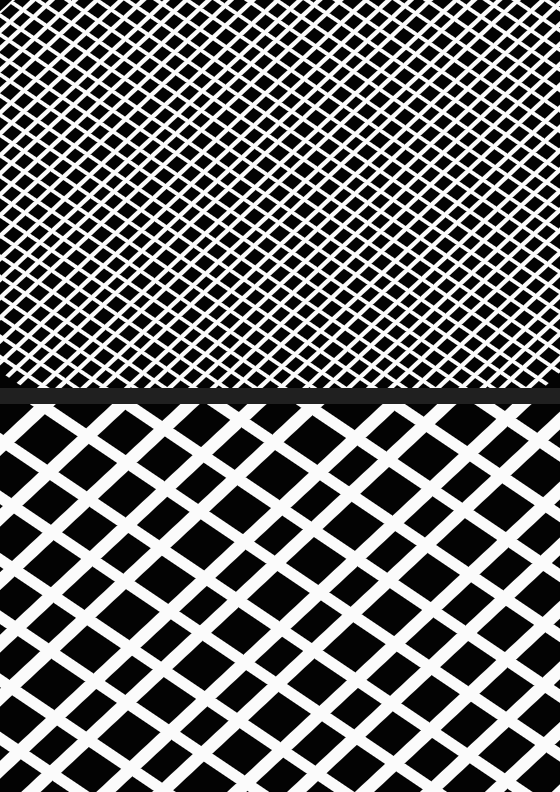
Top: the whole. Bottom: its middle third, enlarged.
A Shadertoy shader for this pattern:

```glsl
// Slanted lattice of white bars crossing on black, with slightly uneven spacing.

float hash(float n) {
    return fract(sin(n * 12.9898) * 43758.5453);
}

// Coverage of parallel bars along coordinate u, each nudged off its even place.
float bars(float u, float spacing, float width, float phase, float jitter, float seed) {
    float s = u / spacing - phase;
    float index = floor(s + 0.5);
    float offset = jitter * (hash(index + seed) - 0.5);
    float edge = abs(s - index - offset) * spacing - 0.5 * width;
    return clamp(0.5 - edge * iResolution.y, 0.0, 1.0);
}

// Soft step one pixel wide.
float inside(float d) {
    return clamp(0.5 + d * iResolution.y, 0.0, 1.0);
}

void mainImage(out vec4 fragColor, in vec2 fragCoord) {
    vec2 p = fragCoord / iResolution.y;

    // Distance across each family of bars
    float fallAngle = radians(34.0);
    float riseAngle = radians(43.0);
    float fallU = dot(p, vec2(sin(fallAngle), cos(fallAngle)));
    float riseU = dot(p, vec2(sin(riseAngle), -cos(riseAngle)));

    // Falling bars are regular and thin, rising bars thicker and less even
    float falling = bars(fallU, 0.043, 0.0098, 0.55, 0.06, 3.0);
    float rising = bars(riseU, 0.039, 0.0113, 0.70, 0.22, 17.0);
    float lattice = max(falling, rising);

    // The bars stop short of three corners
    lattice *= inside(fallU - 0.035);
    lattice *= inside(riseU + 0.710) * inside(0.955 - riseU);

    fragColor = vec4(vec3(mix(0.01, 0.985, lattice)), 1.0);
}
```
